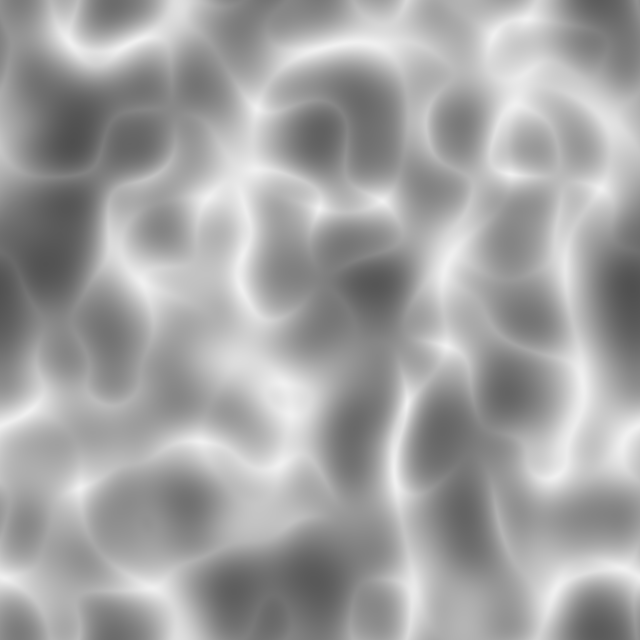
Write a Shadertoy shader that draws this texture.

```glsl
// Soft grey clouds split by bright creases, tiling in both directions.
// Two octaves of wrapped gradient noise are folded at zero and summed;
// the folds become light ridges and the extremes become dark hollows.

#define BASE_CELLS 4.0     // noise cells across the tile, first octave
#define OCTAVES 2
#define GAIN 0.6           // strength of each following octave
#define CORNER_BIAS 0.5    // random height at lattice corners
#define CREASE_WIDTH 0.025 // rounding of the folds
#define RIDGE_GREY 0.94
#define GREY_RANGE 0.78
#define CONTRAST 1.15
#define SEED 17u

const float TAU = 6.2831853;

uint scramble(uint h) {
    h ^= h >> 16;
    h *= 0x7feb352du;
    h ^= h >> 15;
    h *= 0x846ca68bu;
    return h ^ (h >> 16);
}

// Two random values from 0 to 1 for a lattice corner
vec2 hash2(vec2 corner, uint layer) {
    uint h = scramble(uint(corner.x) + scramble(uint(corner.y) + scramble(layer + SEED)));
    return vec2(h & 0xffffu, h >> 16) / 65535.0;
}

// Sloped plane through one corner, lifted by a random bias
float cornerPlane(vec2 cell, vec2 local, vec2 corner, float cells, uint layer) {
    vec2 rnd = hash2(mod(cell + corner, cells), layer);
    float angle = TAU * rnd.x;
    vec2 slope = vec2(cos(angle), sin(angle));
    return dot(slope, local - corner) + CORNER_BIAS * (2.0 * rnd.y - 1.0);
}

// Gradient noise that repeats after a whole number of cells
float wrappedNoise(vec2 p, float cells, uint layer) {
    vec2 cell = floor(p);
    vec2 f = p - cell;
    vec2 fade = f * f * f * (f * (f * 6.0 - 15.0) + 10.0);
    float bottom = mix(cornerPlane(cell, f, vec2(0, 0), cells, layer),
                       cornerPlane(cell, f, vec2(1, 0), cells, layer), fade.x);
    float top = mix(cornerPlane(cell, f, vec2(0, 1), cells, layer),
                    cornerPlane(cell, f, vec2(1, 1), cells, layer), fade.x);
    return mix(bottom, top, fade.y);
}

// Absolute value with a slightly rounded fold
float foldSoftly(float n) {
    return sqrt(n * n + CREASE_WIDTH * CREASE_WIDTH) - CREASE_WIDTH;
}

void mainImage(out vec4 fragColor, in vec2 fragCoord) {
    vec2 uv = fragCoord / iResolution.xy;

    // Sum the folded octaves, shifting each lattice against the last
    float depth = 0.0;
    float strength = 1.0;
    float cells = BASE_CELLS;
    for (int i = 0; i < OCTAVES; i++) {
        vec2 shift = vec2(0.37, 0.71) * float(i);
        depth += strength * foldSoftly(wrappedNoise(uv * cells + shift, cells, uint(i)));
        strength *= GAIN;
        cells *= 2.0;
    }

    // Light on the creases, levelling off in the dark hollows
    float grey = RIDGE_GREY - GREY_RANGE * tanh(CONTRAST * depth);
    fragColor = vec4(vec3(grey), 1.0);
}
```
